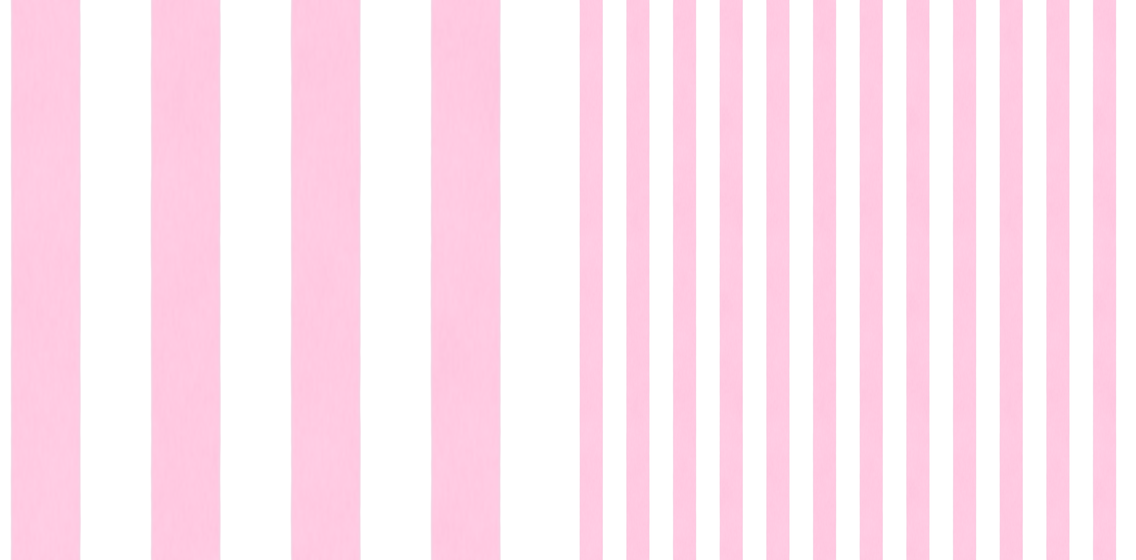
Left, the tile; right, the same tile 3 across and 3 down.
A WebGL 2 fragment shader for this pattern:

```glsl
#version 300 es
precision highp float;
// Four soft pink vertical stripes on white cloth, drawn as a repeated
// signed distance with a dusty rim. Wrapping value noise adds a faint
// brushed grain, slow mottling and a slight wander of the stripe edges.

#define STRIPES 4.0          // whole repeats across the canvas
#define STRIPE_CENTER 0.3266 // within one repeat
#define STRIPE_WIDTH 0.496   // share of one repeat
#define EDGE_SOFT 0.0017     // half width of the outer fade, canvas units
#define RIM_WIDTH 0.0030     // depth of the dusty rim, canvas units
#define EDGE_WANDER 0.0009   // sideways drift of the edges, canvas units
#define GRAIN_AMOUNT 0.022
#define MOTTLE_AMOUNT 0.024

uniform vec2 u_resolution;
out vec4 fragColor;

const vec3 WHITE = vec3(1.0);
const vec3 PINK = vec3(1.0, 0.792, 0.886);
const vec3 RIM = vec3(0.96, 0.82, 0.89);

// Integer hash of a lattice cell, from 0 to 1.
float hash(vec2 cell, uint seed) {
  uvec2 q = uvec2(cell);
  uint h = q.x * 1597334677u ^ q.y * 3812015801u ^ seed * 2654435769u;
  h = (h ^ (h >> 16)) * 2246822519u;
  h = (h ^ (h >> 13)) * 3266489917u;
  return float((h ^ (h >> 16)) >> 8) / 16777216.0;
}

// Value noise from -0.5 to 0.5 that wraps after `cells` lattice cells.
float wrapNoise(vec2 uv, vec2 cells, uint seed) {
  vec2 p = uv * cells;
  vec2 a = mod(floor(p), cells);
  vec2 b = mod(a + 1.0, cells);
  vec2 f = fract(p);
  f = f * f * (3.0 - 2.0 * f);
  float low = mix(hash(a, seed), hash(vec2(b.x, a.y), seed), f.x);
  float high = mix(hash(vec2(a.x, b.y), seed), hash(b, seed), f.x);
  return mix(low, high, f.y) - 0.5;
}

// Distance to the nearest stripe edge in canvas units, positive inside.
float stripeDistance(vec2 uv) {
  float wander = wrapNoise(uv, vec2(16.0, 14.0), 1u) + 0.5 * wrapNoise(uv, vec2(16.0, 70.0), 2u);
  float x = uv.x + EDGE_WANDER * wander;
  float offset = fract(x * STRIPES - STRIPE_CENTER + 0.5) - 0.5;
  return (0.5 * STRIPE_WIDTH - abs(offset)) / STRIPES;
}

// Pink dye with cloudy patches and fine upright fibres.
vec3 dyedCloth(vec2 uv) {
  float mottle = 0.6 * wrapNoise(uv, vec2(9.0, 6.0), 3u) + 0.4 * wrapNoise(uv, vec2(26.0, 17.0), 4u);
  float grain = 0.6 * wrapNoise(uv, vec2(210.0, 52.0), 5u) + 0.4 * wrapNoise(uv, vec2(256.0, 128.0), 6u);
  float shade = MOTTLE_AMOUNT * mottle + GRAIN_AMOUNT * grain;
  return PINK + shade * vec3(0.25, 1.0, 0.75);
}

void main() {
  vec2 uv = gl_FragCoord.xy / u_resolution;
  float soft = max(EDGE_SOFT, 0.75 / u_resolution.x);
  float d = stripeDistance(uv);

  // White ground, dusty rim, then the dyed body of the stripe.
  vec3 color = mix(WHITE, RIM, smoothstep(-soft, soft, d));
  color = mix(color, dyedCloth(uv), smoothstep(RIM_WIDTH - soft, RIM_WIDTH + soft, d));
  fragColor = vec4(clamp(color, 0.0, 1.0), 1.0);
}
```
